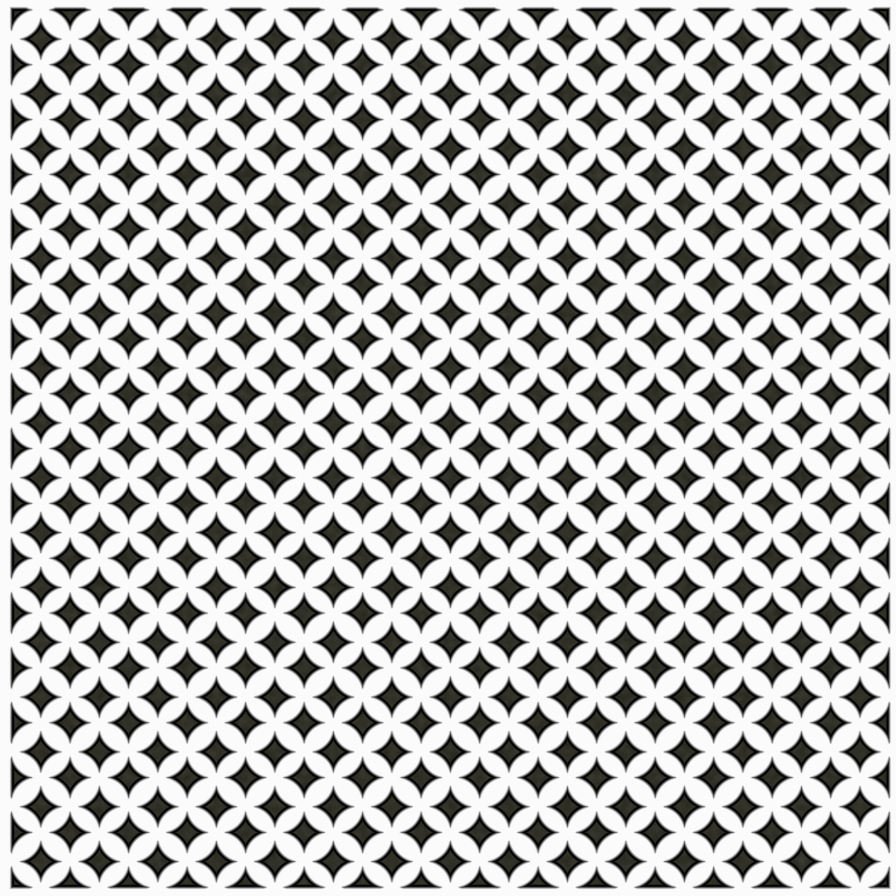
A Shadertoy shader for this pattern:

```glsl
// Staggered lattice of dark four-pointed concave stars on a white square panel.

#define PITCH vec2(0.0653, 0.0612)    // spacing of stars within one lattice
#define FIRST vec2(0.0456, 0.0384)    // lower-left star of the first lattice
#define STAGGER vec2(0.5, 0.532)      // second lattice offset, in pitches
#define TIP 0.0221                    // star centre to point
#define WAIST 0.0112                  // star centre to middle of a side
#define SOFTNESS 0.0022               // half width of the blurred edge
#define RIM 0.0034                    // depth of the black rim
#define PANEL vec4(0.0124, 0.0091, 0.9928, 0.9910)  // left, bottom, right, top
#define GRAIN_SCALE 110.0
#define GRAIN_AMOUNT 0.06
#define PAPER vec3(0.985)
#define INK vec3(0.19, 0.19, 0.155)

vec2 hashGradient(vec2 cell) {
    vec2 h = vec2(dot(cell, vec2(127.1, 311.7)), dot(cell, vec2(269.5, 183.3)));
    return 2.0 * fract(sin(h) * 43758.5) - 1.0;
}

float gradientNoise(vec2 p) {
    vec2 i = floor(p), f = fract(p);
    vec2 u = f * f * f * (f * (f * 6.0 - 15.0) + 10.0);
    vec2 e = vec2(0.0, 1.0);
    float low = mix(dot(hashGradient(i), f),
                    dot(hashGradient(i + e.yx), f - e.yx), u.x);
    float high = mix(dot(hashGradient(i + e.xy), f - e.xy),
                     dot(hashGradient(i + e.yy), f - e.yy), u.x);
    return mix(low, high, u.y);
}

// Star whose four sides are arcs of circles centred on the diagonals.
float starDistance(vec2 p) {
    p = abs(p);
    float halfChord = TIP * 0.70711;
    float sagitta = halfChord - WAIST;
    float radius = (halfChord * halfChord + sagitta * sagitta) / (2.0 * sagitta);
    vec2 centre = vec2((WAIST + radius) * 0.70711);
    float side = radius - length(p - centre);
    float diamond = (p.x + p.y - TIP) * 0.70711;
    return max(side, diamond);
}

float latticeDistance(vec2 p, vec2 offset) {
    vec2 cell = (p - FIRST) / PITCH - offset;
    return starDistance((fract(cell + 0.5) - 0.5) * PITCH);
}

void mainImage(out vec4 fragColor, in vec2 fragCoord) {
    vec2 uv = fragCoord / iResolution.y;

    // Two interleaved lattices, trimmed to the panel
    float d = min(latticeDistance(uv, vec2(0.0)), latticeDistance(uv, STAGGER));
    vec2 outside = max(PANEL.xy - uv, uv - PANEL.zw);
    d = max(d, max(outside.x, outside.y));

    // Olive core inside a black rim, with faint grain
    float soft = max(SOFTNESS, 0.75 / iResolution.y);
    float core = smoothstep(RIM - 0.5 * soft, RIM + 0.5 * soft, -d);
    float grain = GRAIN_AMOUNT * gradientNoise(uv * GRAIN_SCALE);
    vec3 star = core * (INK + grain);

    vec3 colour = mix(star, PAPER, smoothstep(-soft, soft, d));
    fragColor = vec4(colour, 1.0);
}
```
